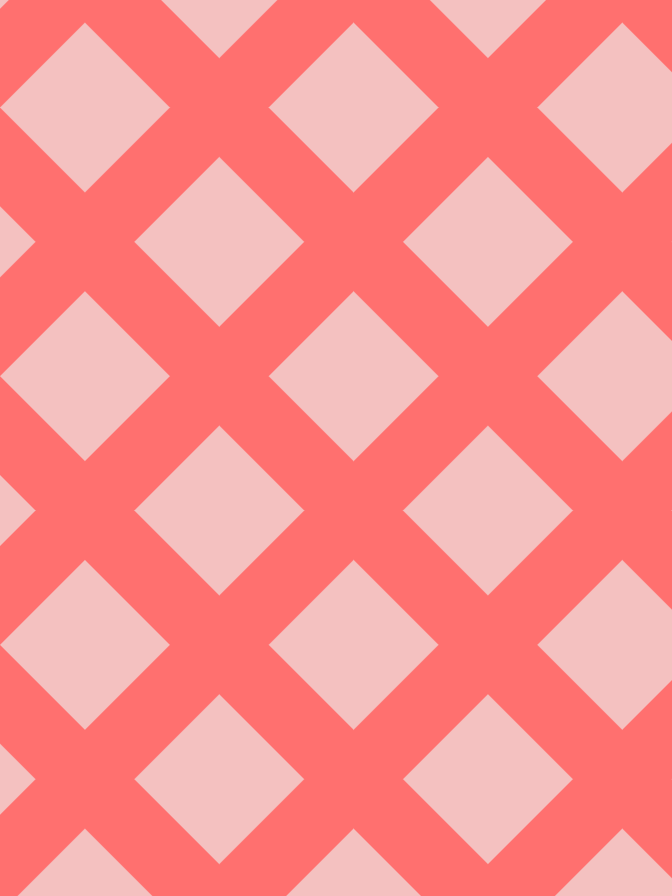
Write a Shadertoy shader that draws this pattern.

```glsl
// Diagonal lattice of wide coral bands framing pale pink diamonds.
// The plane is turned 45 degrees and folded into square cells; one box
// distance per cell gives every diamond, with a pixel-wide smooth edge.

const vec3 BAND_COLOR = vec3(1.000, 0.439, 0.437);
const vec3 DIAMOND_COLOR = vec3(0.957, 0.757, 0.753);

// Lengths are fractions of the canvas width
const float PERIOD = 0.3998;                     // between diamonds in a row
const float HALF_DIAGONAL = 0.1264;              // diamond centre to corner
const vec2 FIRST_CENTER = vec2(0.1264, -0.1600); // from the top left corner
const float EDGE_SOFTNESS = 0.75;                // half edge width, in pixels

// Signed distance to the nearest diamond, negative inside
float diamondLattice(vec2 p) {
    vec2 diagonal = vec2(p.x + p.y, p.x - p.y);
    vec2 cell = abs(mod(diagonal + 0.5 * PERIOD, PERIOD) - 0.5 * PERIOD);
    return (max(cell.x, cell.y) - HALF_DIAGONAL) * inversesqrt(2.0);
}

void mainImage(out vec4 fragColor, in vec2 fragCoord) {
    // Anchor the lattice to the top left corner
    vec2 p = (fragCoord - vec2(0.0, iResolution.y)) / iResolution.x;
    float dist = diamondLattice(p - FIRST_CENTER);

    // Blend across the diamond edge
    float edge = EDGE_SOFTNESS / iResolution.x;
    float band = smoothstep(-edge, edge, dist);
    fragColor = vec4(mix(DIAMOND_COLOR, BAND_COLOR, band), 1.0);
}
```
